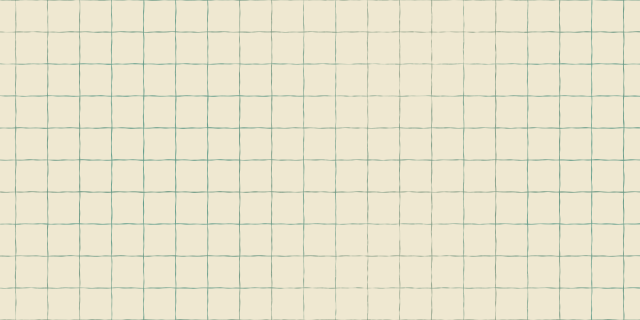
Reproduce this pattern procedurally as a WebGL 1 fragment shader.

```glsl
precision highp float;
// Ruled grid on cream paper, 20 by 10 cells, in thin worn teal ink.
// Each rule is a distance band with a slight wobble; layered sines fade
// the ink over broad areas and cellular noise breaks it into flecks.
uniform vec2 u_resolution;

float hash(float n) {
  return fract(sin(n * 12.9898) * 43758.5453);
}

vec2 hash2(vec2 cell) {
  float n = dot(cell, vec2(1.0, 57.0));
  return vec2(hash(n), hash(n + 19.7));
}

// Distance to the nearest scattered point
float cellular(vec2 p) {
  vec2 cell = floor(p);
  float nearest = 2.0;
  for (int j = -1; j <= 1; j++) {
    for (int i = -1; i <= 1; i++) {
      vec2 neighbour = cell + vec2(float(i), float(j));
      nearest = min(nearest, distance(p, neighbour + hash2(neighbour)));
    }
  }
  return nearest;
}

// Broad fading of the ink, 0 fresh to 1 worn
float broadWear(vec2 p) {
  float wear = 0.36 + 0.30 * cos((p.x - 12.4) * 0.42);
  wear += 0.16 * cos(p.y * 0.65) + 0.10 * sin(p.x * 0.9 - p.y * 1.3);
  return clamp(wear, 0.0, 1.0);
}

// One family of rules: x is ink opacity, y is how brown the ink is
vec2 rules(float across, float along, float family, float wear, float pixel) {
  float index = floor(across + 0.5);
  float seed = hash(index + family);
  float phase = seed * 40.0;

  // Hand-drawn wobble and uneven width
  float offset = across - index + 0.005 * sin(along * 4.3 + phase)
               + 0.004 * sin(along * 11.7 + phase * 2.3);
  float halfWidth = 0.0135 + 0.0025 * sin(along * 7.1 + phase * 1.7)
                  + 0.002 * sin(along * 23.0 + phase);

  // Exact overlap of the band with the pixel
  float overlap = min(offset + 0.5 * pixel, halfWidth)
                - max(offset - 0.5 * pixel, -halfWidth);
  float coverage = clamp(overlap / pixel, 0.0, 1.0);

  // Flecks stretched along the rule
  float fleck = cellular(vec2(along * 5.0, index * 7.0 + family + across * 2.0));
  float gaps = smoothstep(0.35, 0.85, fleck);
  float strength = 1.0 - 0.42 * wear - gaps * (0.12 + 0.45 * wear);
  strength *= 0.88 + 0.12 * seed;
  return vec2(coverage * strength, clamp(0.6 * wear + 0.45 * seed - 0.12, 0.0, 1.0));
}

void main() {
  // Ten cells to the height, centred across the width
  float pixel = 10.0 / u_resolution.y;
  vec2 p = (gl_FragCoord.xy - vec2(0.5 * u_resolution.x, 0.0)) * pixel;
  p.x += 10.0;
  float wear = broadWear(p);

  vec2 upright = rules(p.x - 0.49, p.y, 3.0, wear, pixel);
  vec2 level = rules(p.y, p.x, 71.0, wear, pixel);

  // Lay both families of ink over the paper
  vec3 teal = vec3(0.35, 0.60, 0.53);
  vec3 brown = vec3(0.53, 0.55, 0.45);
  vec3 color = vec3(0.937, 0.910, 0.820);
  color = mix(color, mix(teal, brown, upright.y), upright.x);
  color = mix(color, mix(teal, brown, level.y), level.x);
  gl_FragColor = vec4(color, 1.0);
}
```
